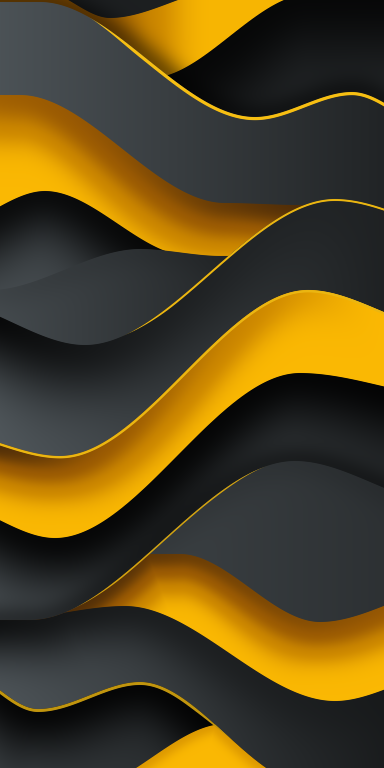
Write a Shadertoy shader that draws this background.

```glsl
const vec2 GRID = vec2(384.0, 768.0);   // layout units across and down the canvas
const vec3 SLATE_TINT = vec3(0.92, 1.0, 1.05);
const vec3 GOLD = vec3(0.98, 0.72, 0.01);
const vec3 AMBER = vec3(0.80, 0.53, 0.00);
const vec3 BRONZE = vec3(0.60, 0.35, 0.01);
const vec3 UMBER = vec3(0.30, 0.17, 0.03);
const vec3 RIM_COLOR = vec3(0.97, 0.75, 0.07);
const float CONTACT_REACH = 16.0;

// Height of a wave easing through four crests and troughs
float waveHeight(float x, vec4 xs, vec4 ys) {
    float y = mix(ys.x, ys.y, smoothstep(xs.x, xs.y, x));
    y = mix(y, ys.z, smoothstep(xs.y, xs.z, x));
    return mix(y, ys.w, smoothstep(xs.z, xs.w, x));
}

// Approximate signed distance, positive below the wave
float below(vec2 p, vec4 xs, vec4 ys) {
    float slope = 0.5 * (waveHeight(p.x + 1.0, xs, ys) - waveHeight(p.x - 1.0, xs, ys));
    return (p.y - waveHeight(p.x, xs, ys)) / sqrt(1.0 + slope * slope);
}

float coverage(float d) {
    float pixel = GRID.y / iResolution.y;
    return smoothstep(-0.6 * pixel, 0.6 * pixel, d);
}

float shadowAt(float d, float reach) {
    float t = max(d, 0.0) / reach;
    return exp(-t * t);
}

// Tone and shadow pairs run from the left side to the right side
vec3 slate(float d, float u, vec2 tone, vec2 shadow, float reach) {
    float light = 1.0 - mix(shadow.x, shadow.y, u) * shadowAt(d, reach);
    return SLATE_TINT * mix(tone.x, tone.y, u) * light;
}

vec3 gold(float d, float u, vec2 shadow, float reach) {
    float light = 1.0 - clamp(mix(shadow.x, shadow.y, u), 0.0, 1.0) * shadowAt(d, reach);
    vec3 c = mix(UMBER, BRONZE, smoothstep(0.0, 0.35, light));
    c = mix(c, AMBER, smoothstep(0.3, 0.7, light));
    return mix(c, GOLD, smoothstep(0.65, 1.0, light));
}

void paint(inout vec3 color, float d, vec3 surface) {
    color = mix(color, surface, coverage(d));
}

// Dark halo above a raised edge
void contact(inout vec3 color, float d, float strength) {
    color *= 1.0 - strength * shadowAt(-d, CONTACT_REACH);
}

// Thin metal edge tapering at both ends of its span
void rim(inout vec3 color, float d, float x, vec2 span, float width, float shine) {
    float taper = smoothstep(span.x, span.x + 60.0, x) * (1.0 - smoothstep(span.y - 60.0, span.y, x));
    float line = coverage(d) * (1.0 - coverage(d - width * taper));
    color = mix(color, RIM_COLOR * shine, line * smoothstep(0.0, 0.3, taper));
}

void mainImage(out vec4 fragColor, in vec2 fragCoord) {
    vec2 uv = fragCoord / iResolution.xy;
    vec2 p = vec2(uv.x, 1.0 - uv.y) * GRID;
    float u = uv.x;

    // Top corner: gold ribbon over charcoal
    vec3 color = SLATE_TINT * 0.12;
    float d = below(p, vec4(40, 110, 230, 400), vec4(-10, 18, -12, -12));
    float fold = 1.0 - smoothstep(90.0, 215.0, p.x);
    paint(color, d, gold(0.0, fold, vec2(0.05, 0.65), 1.0));
    d = below(p, vec4(0, 150, 310, 500), vec4(78, 78, -6, -6));
    paint(color, d, slate(d, u, vec2(0.14, 0.15), vec2(0.8), 65.0));

    // Upper slate band
    d = below(p, vec4(40, 255, 352, 450), vec4(2, 117, 92, 135));
    contact(color, d, 0.45);
    paint(color, d, slate(d, u, vec2(0.32, 0.14), vec2(0.0), 1.0));
    rim(color, d, p.x, vec2(80, 460), 3.2, 1.0);

    // Upper gold ribbon and the hollow beneath it
    d = below(p, vec4(20, 225, 300, 450), vec4(95, 203, 205, 240));
    paint(color, d, gold(d, u, vec2(0.6, 1.05), 45.0));
    d = below(p, vec4(-60, 45, 190, 400), vec4(230, 191, 256, 256));
    paint(color, d, slate(d, u, vec2(0.31, 0.08), vec2(0.85), 50.0));
    d = below(p, vec4(-10, 140, 222, 400), vec4(290, 249, 256, 256));
    paint(color, d, slate(d, u, vec2(0.29, 0.06), vec2(0.1), 20.0));

    // Central slate band
    d = below(p, vec4(-60, 85, 335, 480), vec4(300, 345, 199, 235));
    paint(color, d, slate(d, u, vec2(0.34, 0.13), vec2(0.9, 0.0), 55.0));
    rim(color, d, p.x, vec2(115, 460), 2.0, 0.95);

    // Central gold ribbon and its shaded underside
    d = below(p, vec4(-60, 60, 308, 450), vec4(430, 456, 290, 330));
    paint(color, d, gold(d, u, vec2(0.95, 0.0), 38.0));
    rim(color, d, p.x, vec2(-70, 460), 2.4, 0.95);
    d = below(p, vec4(-60, 55, 300, 460), vec4(500, 538, 373, 398));
    paint(color, d, slate(d, u, vec2(0.31, 0.16), vec2(0.9), 50.0));

    // Rounded slate lobe
    float lobe = below(p, vec4(-60, 30, 295, 450), vec4(620, 620, 461, 505));
    contact(color, lobe, 0.4);
    paint(color, lobe, slate(lobe, u, vec2(0.29, 0.19), vec2(0.1), 20.0));

    // Lower gold ribbon, tucked under the lobe
    d = below(p, vec4(0, 180, 320, 460), vec4(554, 554, 622, 585));
    d = min(d, lobe);
    paint(color, d, gold(d, u, vec2(1.0, 0.7), 35.0));
    rim(color, lobe, p.x, vec2(65, 275), 1.5, 0.85);

    // Lower slate band
    d = below(p, vec4(0, 125, 335, 450), vec4(620, 606, 701, 672));
    d = min(d, lobe);
    paint(color, d, slate(d, u, vec2(0.33, 0.11), vec2(0.8, 0.1), 40.0));

    // Bottom hollow and gold crest
    float hollow = below(p, vec4(-40, 38, 140, 310), vec4(670, 709, 682, 785));
    paint(color, hollow, slate(hollow, u, vec2(0.25, 0.08), vec2(0.9), 45.0));
    d = below(p, vec4(0, 80, 225, 400), vec4(790, 790, 724, 724));
    d = min(d, hollow);
    paint(color, d, gold(d, u, vec2(0.2), 12.0));
    rim(color, hollow, p.x, vec2(-70, 245), 3.0, 0.78);

    fragColor = vec4(color, 1.0);
}
```
